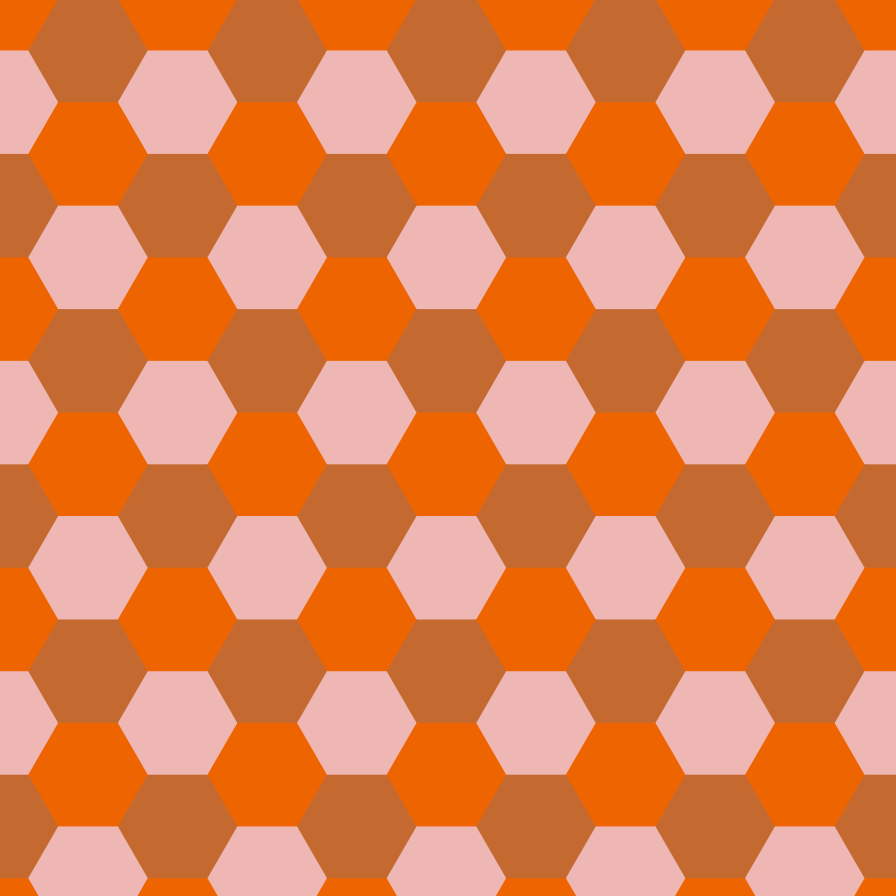
Give the GLSL for this pattern, as a WebGL 2 fragment shader.

```glsl
#version 300 es
precision highp float;
// Gapless flat-topped hexagons in three flat colours, no two neighbours alike.
// Cells are the nearest points of a triangular lattice; a cell's colour comes
// from its lattice coordinates modulo 3, and edges blend across the bisector.

#define COLUMNS 10.0                    // hexagon columns per canvas
#define ORIGIN vec2(0.4982, 0.4818)     // centre of one orange hexagon
#define ORANGE vec3(0.932, 0.392, 0.000)
#define BROWN  vec3(0.769, 0.416, 0.188)
#define PINK   vec3(0.933, 0.716, 0.704)

uniform vec2 u_resolution;
out vec4 fragColor;

const float COLUMN_STEP = 0.5 * sqrt(3.0);  // column spacing, in hexagon heights

// Lattice coordinates (column, row) to the centre of that hexagon.
vec2 cellCentre(vec2 cell) {
    return vec2(cell.x * COLUMN_STEP, cell.y + 0.5 * cell.x);
}

// Three-colouring of the lattice.
vec3 cellColour(vec2 cell) {
    float index = mod(cell.y + 2.0 * cell.x + 0.5, 3.0);
    return index < 1.0 ? ORANGE : index < 2.0 ? BROWN : PINK;
}

void main() {
    // One unit is the height of a hexagon.
    float scale = COLUMNS * COLUMN_STEP;
    vec2 p = (gl_FragCoord.xy / u_resolution.y - ORIGIN) * scale;
    float pixel = scale / u_resolution.y;

    // The two closest centres are corners of the enclosing lattice rhombus.
    float column = p.x / COLUMN_STEP;
    vec2 base = floor(vec2(column, p.y - 0.5 * column));
    vec2 nearest = base, second = base;
    float nearestSq = 1e3, secondSq = 1e3;
    for (int i = 0; i < 4; i++) {
        vec2 cell = base + vec2(i & 1, i >> 1);
        vec2 toCentre = cellCentre(cell) - p;
        float distSq = dot(toCentre, toCentre);
        if (distSq < nearestSq) {
            second = nearest;
            secondSq = nearestSq;
            nearest = cell;
            nearestSq = distSq;
        } else if (distSq < secondSq) {
            second = cell;
            secondSq = distSq;
        }
    }

    // Neighbouring centres lie one unit apart, so this is the edge distance.
    float edge = 0.5 * (secondSq - nearestSq);
    float blend = clamp(0.5 - edge / pixel, 0.0, 0.5);
    fragColor = vec4(mix(cellColour(nearest), cellColour(second), blend), 1.0);
}
```
